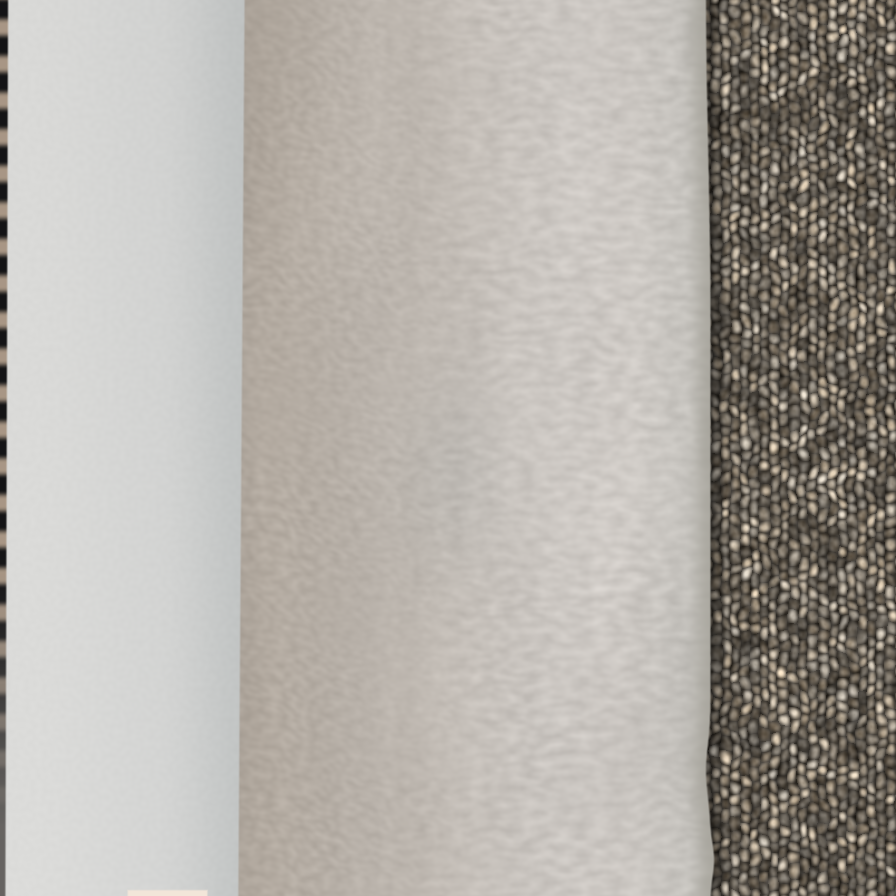
Write a WebGL 2 fragment shader that draws this texture.

```glsl
#version 300 es
precision highp float;
// Upright folds of cloth: a pale smooth panel, rippled beige velvet and a dark tweed weave.
uniform vec2 u_resolution;
out vec4 fragColor;

float hash(vec2 p) {
  vec3 q = fract(vec3(p.xyx) * 0.1031);
  q += dot(q, q.yzx + 33.33);
  return fract((q.x + q.y) * q.z);
}

vec2 gradientAt(vec2 cell) {
  float angle = 6.2832 * hash(cell);
  return vec2(cos(angle), sin(angle));
}

float gradientNoise(vec2 p) {
  vec2 i = floor(p), f = fract(p);
  vec2 u = f * f * f * (f * (f * 6.0 - 15.0) + 10.0);
  vec2 e = vec2(1.0, 0.0);
  float low = mix(dot(gradientAt(i), f), dot(gradientAt(i + e), f - e), u.x);
  float high = mix(dot(gradientAt(i + e.yx), f - e.yx), dot(gradientAt(i + 1.0), f - 1.0), u.x);
  return mix(low, high, u.y);
}

// Pale panel, cooler and darker toward the fold on its right
vec3 smoothPanel(vec2 uv) {
  vec3 color = mix(vec3(0.855, 0.855, 0.847), vec3(0.825, 0.828, 0.823), smoothstep(0.02, 0.2, uv.x));
  color = mix(color, vec3(0.745, 0.757, 0.755), smoothstep(0.17, 0.285, uv.x) * 0.9);
  color += 0.012 * (0.5 - uv.y) + 0.012 * gradientNoise(uv * 150.0);
  vec2 d = abs(uv - vec2(0.187, 0.0)) - vec2(0.044, 0.006);
  return mix(color, vec3(0.95, 0.9, 0.85), 1.0 - smoothstep(-0.001, 0.002, max(d.x, d.y)));
}

// Velvet with broad folds and a fine nap of short ripples
vec3 velvet(vec2 uv, float edge) {
  float x = uv.x + 0.02 * gradientNoise(uv * vec2(5.0, 3.0));
  vec3 color = mix(vec3(0.69, 0.655, 0.615), vec3(0.737, 0.71, 0.68), smoothstep(0.26, 0.44, x));
  color = mix(color, vec3(0.8, 0.782, 0.763), smoothstep(0.42, 0.64, x));
  color = mix(color, vec3(0.765, 0.755, 0.735), smoothstep(0.68, 0.79, uv.x));
  color += 0.03 * gradientNoise(uv * vec2(9.0, 3.5) + 4.0);
  color += 0.014 * gradientNoise(vec2(uv.x * 42.0, uv.y * 2.0));
  vec2 dip = (uv - vec2(0.5, 0.47)) / vec2(0.06, 0.1);
  color -= vec3(0.025, 0.018, 0.014) * exp(-dot(dip, dip));

  // Level ripples on the right blend into finer, slanted ones on the left
  vec2 nap = uv + 0.006 * vec2(gradientNoise(uv * 24.0), gradientNoise(uv * 21.0 + 9.0));
  float level = gradientNoise(nap * vec2(50.0, 104.0));
  vec2 slanted = nap + vec2(0.0, 0.25 * nap.x);
  float slant = gradientNoise(slanted * vec2(84.0, 118.0) + 31.0);
  float ripple = mix(slant * 0.055, level * 0.075, smoothstep(0.34, 0.6, uv.x));
  color += ripple * (0.85 + 0.6 * gradientNoise(uv * 8.0));
  color += 0.014 * gradientNoise(uv * vec2(130.0, 170.0));

  color *= 1.0 - 0.04 * exp(-(uv.x - 0.266) * 60.0);
  float rim = smoothstep(edge - 0.03, edge, uv.x);
  return mix(color, vec3(0.64, 0.63, 0.595), rim * 0.75);
}

// Staggered columns of yarn beads, each with its own tone
vec3 tweed(vec2 uv, float edge) {
  vec2 p = uv * vec2(92.0, 74.0);
  p += 0.55 * vec2(gradientNoise(uv * 34.0), gradientNoise(uv * 37.0 + 7.0));
  p.y += 0.5 * mod(floor(p.x), 2.0);
  vec2 cell = floor(p), q = fract(p) - 0.5;
  q.x += q.y * (hash(cell + 91.0) - 0.5) * 0.6;
  float tone = hash(cell + 17.0);
  float bead = 1.0 - smoothstep(0.08, 0.72, length(q * vec2(1.05, 1.0)));
  vec3 yarn = mix(vec3(0.36, 0.34, 0.31), vec3(0.77, 0.74, 0.69), tone);
  yarn *= mix(vec3(1.0), vec3(1.04, 0.99, 0.92), hash(cell + 53.0));
  vec3 color = mix(vec3(0.2, 0.185, 0.165), yarn, bead);
  color *= 1.06 + 0.4 * gradientNoise(uv * vec2(34.0, 44.0));
  color += 0.16 * gradientNoise(uv * vec2(150.0, 130.0));
  return color * mix(0.62, 1.0, smoothstep(0.0, 0.025, uv.x - edge));
}

// Narrow woven border of dark and beige stitches
vec3 stitchedBorder(vec2 uv) {
  float wave = 0.5 + 0.5 * cos(6.2832 * (uv.y * 24.5 + 0.25));
  vec3 color = mix(vec3(0.08, 0.08, 0.085), vec3(0.66, 0.59, 0.52), smoothstep(0.2, 0.95, wave));
  return mix(vec3(0.4, 0.39, 0.38), color, smoothstep(0.05, 0.4, uv.y));
}

void main() {
  vec2 uv = gl_FragCoord.xy / u_resolution;
  float soft = max(1.0 / u_resolution.x, 0.0016);

  // Slightly leaning seams, with a small kink low on the right one
  float borderEdge = 0.006 + 0.003 * uv.y;
  float panelEdge = mix(0.266, 0.273, uv.y);
  float tweedEdge = 0.793 - 0.005 * smoothstep(0.65, 1.0, uv.y);
  tweedEdge -= 0.005 * exp(-pow((uv.y - 0.14) / 0.04, 2.0));
  tweedEdge += 0.004 * exp(-pow((uv.y - 0.04) / 0.025, 2.0));

  vec3 color = stitchedBorder(uv);
  color = mix(color, smoothPanel(uv), smoothstep(-soft, soft, uv.x - borderEdge));
  color = mix(color, velvet(uv, tweedEdge), smoothstep(-soft, soft, uv.x - panelEdge));
  color = mix(color, tweed(uv, tweedEdge), smoothstep(-soft, soft, uv.x - tweedEdge));
  fragColor = vec4(clamp(color, 0.0, 1.0), 1.0);
}
```
